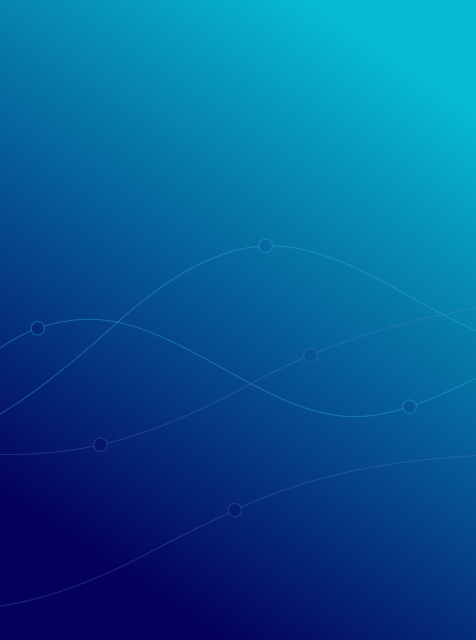
Give the GLSL for this background, as a Shadertoy shader.

```glsl
const vec3 DEEP_NAVY = vec3(0.015, 0.0, 0.365);
const vec3 BRIGHT_CYAN = vec3(0.025, 0.73, 0.82);
const vec2 GRADIENT_AXIS = vec2(0.55, 0.835);
const float GRADIENT_START = 0.19;
const float GRADIENT_END = 1.10;

const vec3 CYAN_LINE = vec3(0.20, 0.72, 0.90);
const vec3 VIOLET_LINE = vec3(0.42, 0.48, 0.85);
const float CYAN_ALPHA = 0.36;
const float VIOLET_ALPHA = 0.28;
const float LINE_HALF_WIDTH = 0.0008;
const float NODE_RADIUS = 0.0104;
const float NODE_DEPTH = 0.04;
const float NO_NODE = -1.0;

// Knots along each wave: x, height, slope
const vec3 CREST_WAVE[4] = vec3[4](
    vec3(0.0, 0.353, 0.60), vec3(0.182, 0.495, 0.90),
    vec3(0.423, 0.616, 0.0), vec3(0.742, 0.484, -0.45));
const vec3 TROUGH_WAVE[4] = vec3[4](
    vec3(0.0, 0.456, 0.70), vec3(0.141, 0.501, 0.0),
    vec3(0.553, 0.349, 0.0), vec3(0.742, 0.408, 0.48));
const vec3 RISING_WAVE[4] = vec3[4](
    vec3(0.0, 0.290, -0.02), vec3(0.156, 0.305, 0.22),
    vec3(0.395, 0.402, 0.54), vec3(0.742, 0.518, 0.17));
const vec3 LOW_WAVE[4] = vec3[4](
    vec3(0.0, 0.053, 0.15), vec3(0.234, 0.137, 0.53),
    vec3(0.367, 0.203, 0.47), vec3(0.742, 0.288, 0.06));

// Cubic Hermite interpolation through the knots
float waveHeight(float x, vec3 knots[4]) {
    vec3 a = knots[0], b = knots[1];
    for (int i = 1; i < 3; i++) {
        if (x > knots[i].x) {
            a = knots[i];
            b = knots[i + 1];
        }
    }
    float span = b.x - a.x;
    float t = clamp((x - a.x) / span, 0.0, 1.0);
    float ease = t * t * (3.0 - 2.0 * t);
    float tangents = t * (1.0 - t) * ((1.0 - t) * a.z - t * b.z);
    return mix(a.y, b.y, ease) + span * tangents;
}

// Antialiased coverage of a signed distance
float coverage(float dist) {
    return clamp(0.5 - dist * iResolution.y, 0.0, 1.0);
}

vec3 background(vec2 p) {
    float t = (dot(p, GRADIENT_AXIS) - GRADIENT_START) / (GRADIENT_END - GRADIENT_START);
    return mix(DEEP_NAVY, BRIGHT_CYAN, clamp(t, 0.0, 1.0));
}

// One thin wave with up to two hollow nodes
vec3 drawWave(vec3 color, vec2 p, vec3 knots[4], vec2 nodes, vec3 tint, float alpha) {
    const float STEP = 0.002;
    float height = waveHeight(p.x, knots);
    float slope = (waveHeight(p.x + STEP, knots) - waveHeight(p.x - STEP, knots)) / (2.0 * STEP);
    float dist = abs(p.y - height) / sqrt(1.0 + slope * slope);
    color = mix(color, tint, alpha * coverage(dist - LINE_HALF_WIDTH));

    // Node discs show a deeper part of the gradient
    for (int i = 0; i < 2; i++) {
        vec2 center = vec2(nodes[i], waveHeight(nodes[i], knots));
        float edge = length(p - center) - NODE_RADIUS;
        color = mix(color, background(p - NODE_DEPTH * GRADIENT_AXIS), coverage(edge));
        color = mix(color, tint, alpha * coverage(abs(edge) - LINE_HALF_WIDTH));
    }
    return color;
}

void mainImage(out vec4 fragColor, in vec2 fragCoord) {
    vec2 p = fragCoord / iResolution.y;
    vec3 color = background(p);
    color = drawWave(color, p, LOW_WAVE, vec2(0.367, NO_NODE), VIOLET_LINE, VIOLET_ALPHA);
    color = drawWave(color, p, RISING_WAVE, vec2(0.157, 0.485), VIOLET_LINE, VIOLET_ALPHA);
    color = drawWave(color, p, TROUGH_WAVE, vec2(0.059, 0.640), CYAN_LINE, CYAN_ALPHA);
    color = drawWave(color, p, CREST_WAVE, vec2(0.415, NO_NODE), CYAN_LINE, CYAN_ALPHA);
    fragColor = vec4(color, 1.0);
}
```
